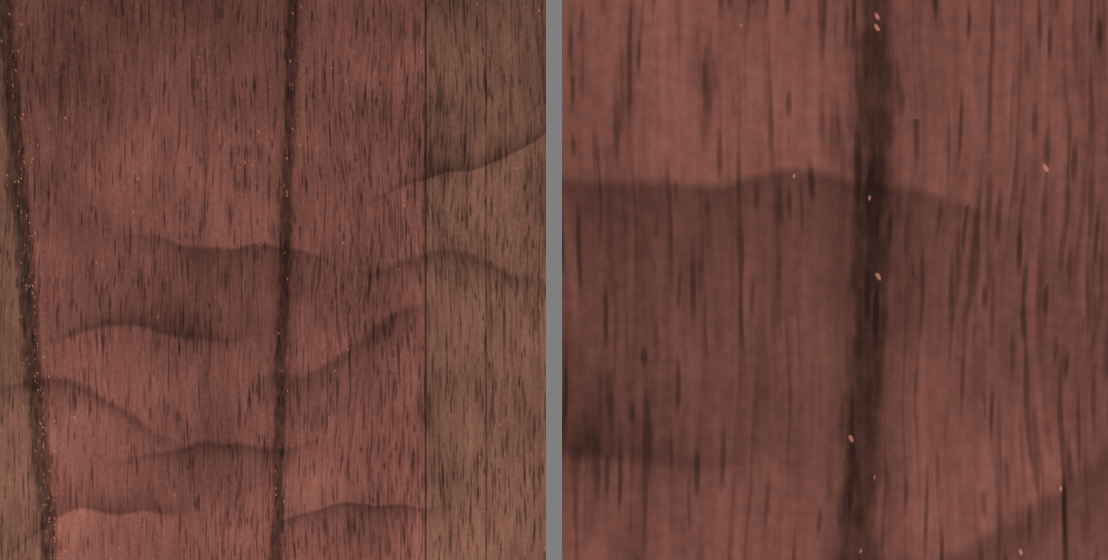
Left: the whole. Right: its middle third, enlarged.
Reproduce this texture procedurally as a Shadertoy shader.

```glsl
// Stained wood planks under soft, creased shadows. Ragged upright fibres and thin
// dark pores are layered over tilted seams; curved folds have one crisp edge and
// one that fades, and pale flecks of chipped stain gather along the seams.

const vec3 RED_WOOD = vec3(0.505, 0.317, 0.278);
const vec3 BROWN_WOOD = vec3(0.482, 0.331, 0.274);
const vec3 FLECK = vec3(0.78, 0.50, 0.42);
const vec2 LEFT_SEAM = vec2(0.094, 0.013);   // x at the bottom and the top
const vec2 MIDDLE_SEAM = vec2(0.492, 0.523);
const float RIGHT_JOINT = 0.760;
const float RIGHT_CRACK = 0.868;
const float BRIGHTNESS = 1.05;
const float STAIN_DEPTH = 0.38;
const float PORE_DEPTH = 0.32;
const float STREAK_DEPTH = 0.25;
const float FOLD_DEPTH = 0.33;
const int FOLD_COUNT = 9;

vec2 hash2(vec2 p) {
    vec3 q = fract(p.xyx * vec3(0.1031, 0.1030, 0.0973));
    q += dot(q, q.yzx + 33.33);
    return fract((q.xx + q.yz) * q.zy);
}

float cornerSlope(vec2 cell, vec2 f, vec2 corner) {
    float angle = 6.2832 * hash2(cell + corner).x;
    return dot(vec2(cos(angle), sin(angle)), f - corner);
}

float gradientNoise(vec2 p) {
    vec2 cell = floor(p), f = fract(p);
    vec2 u = f * f * f * (f * (f * 6.0 - 15.0) + 10.0);
    float low = mix(cornerSlope(cell, f, vec2(0, 0)), cornerSlope(cell, f, vec2(1, 0)), u.x);
    float high = mix(cornerSlope(cell, f, vec2(0, 1)), cornerSlope(cell, f, vec2(1, 1)), u.x);
    return mix(low, high, u.y);
}

float fbm(vec2 p) {
    float sum = 0.0, weight = 0.6;
    for (int i = 0; i < 4; i++) {
        sum += weight * gradientNoise(p);
        p = p * 2.03 + 17.3;
        weight *= 0.55;
    }
    return sum;
}

// Thin, slightly leaning strokes, one per cell, in columns of shifted rows
float pores(vec2 p, vec2 cellSize, float density, float seed, float pixel) {
    float column = floor(p.x / cellSize.x);
    float y = p.y / cellSize.y + hash2(vec2(column, seed)).x;
    vec2 id = vec2(column, floor(y));
    vec2 place = hash2(id + seed), shape = hash2(id + seed + 71.0);
    vec2 q = (vec2(fract(p.x / cellSize.x), fract(y)) - 0.5) * cellSize;
    q -= (place - 0.5) * cellSize * vec2(0.4, 0.10);
    q.x += q.y * 0.10 * (shape.y - 0.5);
    float along = abs(q.y) / (cellSize.y * mix(0.15, 0.44, shape.x));
    float halfWidth = mix(0.0003, 0.0012, shape.y) * (1.0 - 0.6 * along);
    float stroke = smoothstep(0.0012 + pixel, -0.4 * pixel, abs(q.x) - halfWidth);
    float present = step(hash2(id + seed + 139.0).x, density);
    return stroke * smoothstep(1.0, 0.2, along) * present * mix(0.35, 1.0, place.y);
}

// Creases whose shadow starts sharply on one side and fades on the other
float folds(vec2 p) {
    float light = 1.0;
    for (int i = 0; i < FOLD_COUNT; i++) {
        float k = float(i);
        vec2 place = hash2(vec2(k, 8.0)), shape = hash2(vec2(k, 29.0));
        vec2 look = hash2(vec2(k, 47.0));
        vec2 centre = vec2(mix(0.15, 0.9, fract(k * 0.618 + 0.2 * place.x)), (k + place.y) * 0.72 / float(FOLD_COUNT));
        float x = p.x - centre.x;
        float bend = 0.09 * gradientNoise(vec2(p.x * 4.5, k * 3.7)) + 0.010 * gradientNoise(vec2(p.x * 17.0, k * 2.3));
        float d = p.y - centre.y - mix(-0.28, 0.55, shape.x) * x - bend;
        d *= look.x < 0.6 ? -1.0 : 1.0;
        float reach = mix(0.18, 0.34, shape.y);
        float span = smoothstep(reach, reach * 0.2, abs(x));
        float fade = mix(0.018, 0.13, look.y * look.y) * (0.3 + 0.7 * span);
        float edge = mix(0.003, 0.012, place.x);
        float shadow = smoothstep(-edge, edge, d) * exp(-max(d, 0.0) / fade);
        light *= 1.0 - FOLD_DEPTH * mix(1.0, 0.75, look.y) * span * shadow;
    }
    return light;
}

float flecks(vec2 p, float density, float pixel) {
    vec2 size = vec2(0.005, 0.006);
    vec2 id = floor(p / size), place = hash2(id + 211.0), shape = hash2(id + 307.0);
    vec2 q = (fract(p / size) - 0.3 - 0.4 * place) * size;
    q.x += q.y * (shape.x - 0.5);
    float radius = mix(0.0004, 0.0015, shape.x);
    return smoothstep(pixel, -pixel, length(q * vec2(1.0, 0.6)) - radius) * step(shape.y, density);
}

void mainImage(out vec4 fragColor, in vec2 fragCoord) {
    vec2 p = fragCoord / iResolution.y;
    float pixel = 1.0 / iResolution.y;
    float wobble = 0.005 * gradientNoise(vec2(3.0, p.y * 7.0)) + 0.003 * gradientNoise(vec2(9.0, p.y * 40.0));
    float left = p.x - mix(LEFT_SEAM.x, LEFT_SEAM.y, p.y) - wobble;
    float middle = p.x - mix(MIDDLE_SEAM.x, MIDDLE_SEAM.y, p.y) - wobble;
    float joint = p.x - RIGHT_JOINT, crack = p.x - RIGHT_CRACK - 0.2 * wobble;

    // Plank colours
    float brown = max(smoothstep(0.006, -0.006, left), smoothstep(-0.002, 0.002, joint));
    vec3 color = mix(RED_WOOD, BROWN_WOOD, brown);

    // Broad stain, fibres and fine grit
    vec2 grain = p + vec2(0.012 * gradientNoise(p * vec2(5.0, 4.0)) + 0.002 * gradientNoise(p * vec2(30.0, 20.0)), 0.0);
    float tone = BRIGHTNESS - 0.23 * p.y + STAIN_DEPTH * fbm(p * vec2(4.0, 3.5) + 4.0);
    tone += 0.16 * fbm(grain * vec2(60.0, 5.0)) + 0.11 * gradientNoise(grain * vec2(210.0, 17.0));
    tone += 0.13 * fbm(mat2(0.8, 0.6, -0.6, 0.8) * p * 120.0);
    tone += 0.06 * smoothstep(-0.09, -0.03, joint) * smoothstep(0.0, -0.01, joint);
    tone *= folds(p);

    // Ragged streaks and pores crowd together right of the middle seam
    float crowd = mix(0.28, 0.52, smoothstep(0.0, 0.12, middle)) + 0.45 * gradientNoise(p * 6.0);
    float streak = gradientNoise(grain * vec2(150.0, 9.0) + 31.0) + 0.4 * gradientNoise(grain * vec2(270.0, 30.0));
    tone *= 1.0 - STREAK_DEPTH * smoothstep(0.15, 0.60, streak + 0.35 * (crowd - 0.45));
    float hairline = smoothstep(0.12, 0.0, abs(gradientNoise(grain * vec2(70.0, 2.2) + 57.0)));
    tone *= 1.0 - 0.13 * hairline * smoothstep(0.0, 0.35, gradientNoise(grain * vec2(45.0, 8.0)));
    float pore = pores(grain, vec2(0.0085, 0.095), crowd, 3.0, pixel);
    pore = max(pore, pores(grain + 0.37, vec2(0.0065, 0.060), crowd * 0.8, 57.0, pixel));
    tone *= 1.0 - PORE_DEPTH * pore;

    // Dark seams with frayed edges, the joint and the crack
    float fray = 0.008 * fbm(p * vec2(110.0, 25.0));
    float wear = 0.85 + 0.8 * fbm(p * vec2(110.0, 40.0));
    tone *= 1.0 - 0.42 * wear * smoothstep(0.023, 0.007, abs(left + 0.006 + fray));
    tone *= 1.0 - 0.36 * wear * smoothstep(0.015, 0.005, abs(middle + fray));
    tone *= 1.0 - 0.12 * smoothstep(0.04, 0.0, abs(middle));
    tone *= 1.0 - 0.38 * smoothstep(0.003, 0.0005, abs(joint));
    tone *= 1.0 - 0.32 * smoothstep(0.003, 0.0005, abs(crack)) * (0.7 + 0.8 * gradientNoise(vec2(1.0, p.y * 18.0)));
    color *= max(tone, 0.36);

    // Chipped stain
    float chips = 0.45 * exp(-abs(left - 0.002) / 0.008) * mix(1.0, 0.2, p.y) + 0.03 * exp(-abs(middle) / 0.01) + 0.0015;
    color = mix(color, FLECK, 0.75 * flecks(p, chips, pixel));
    fragColor = vec4(color, 1.0);
}
```
